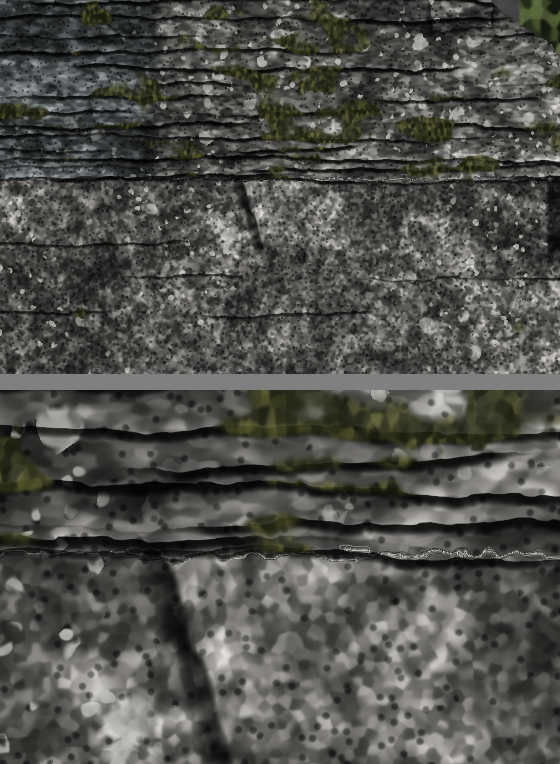
Top: the whole. Bottom: its middle third, enlarged.
Give the GLSL for this texture, as a Shadertoy shader.

```glsl
const vec3 STONE_TINT = vec3(1.01, 1.0, 0.975);
const vec3 SHADE_TINT = vec3(0.95, 1.0, 1.02);
const vec3 LICHEN = vec3(0.71, 0.72, 0.70);
const vec3 MOSS_DARK = vec3(0.10, 0.11, 0.05);
const vec3 MOSS_TIP = vec3(0.38, 0.39, 0.20);
const vec3 LEAF_DARK = vec3(0.08, 0.10, 0.06);
const vec3 LEAF_LIGHT = vec3(0.36, 0.42, 0.24);
const float STONE_TONE = 0.345;
const float GRAIN_CONTRAST = 1.0;
const float BED_BASE = 0.52;      // height where thin layers begin
const float BED_STRETCH = 0.55;   // horizontal stretch of layered stone
const int BED_CRACKS = 15;
const int ALL_CRACKS = 18;
const float CRACK_WIDTH = 0.011;
const float CRACK_DEPTH = 1.7;

vec3 hash3(vec2 c) {
    vec3 q = fract(c.xyx * vec3(0.1031, 0.1030, 0.0973));
    q += dot(q, q.yxz + 33.33);
    return fract((q.xxy + q.yzz) * q.zyx);
}

// x: nearest distance, y: blended cell value, z: nearest cell id
vec3 cells(vec2 p) {
    vec2 base = floor(p), f = p - base;
    float nearest = 9.0, id = 0.0, sum = 0.0, weight = 0.0;
    for (int j = -1; j <= 1; j++)
    for (int i = -1; i <= 1; i++) {
        vec2 o = vec2(i, j);
        vec3 h = hash3(base + o + 200.0);
        vec2 r = o + h.xy - f;
        float d2 = dot(r, r), w = exp(-6.0 * d2);
        sum += w * h.z;
        weight += w;
        if (d2 < nearest) { nearest = d2; id = h.z; }
    }
    return vec3(sqrt(nearest), sum / weight, id);
}

float grain(vec2 p) {
    float sum = 0.0, freq = 5.0, amp = 0.58;
    for (int i = 0; i < 5; i++) {
        sum += amp * (cells(p * freq + float(i) * 17.3).y - 0.5);
        freq *= 2.2;
        amp *= 1.13;
    }
    return sum;
}

float wave(float x, float seed) {
    return 0.5 * sin(4.1 * x + seed * 2.3) + 0.3 * sin(10.7 * x + seed * 5.1)
         + 0.2 * sin(27.0 * x + seed * 3.7) + 0.12 * sin(63.0 * x + seed);
}

// x: log shade, y: closeness to a crack
vec2 cracks(vec2 p, float rough, float px) {
    float shade = 0.0, near = 0.0;
    for (int i = 0; i < ALL_CRACKS; i++) {
        float n = float(i), t = n / float(BED_CRACKS - 1);
        bool layered = i < BED_CRACKS;
        float y = layered ? mix(BED_BASE, 1.0, pow(t, 1.4))
                          : 0.26 + 0.095 * (n - 16.0);
        y += 0.012 * wave(p.x, n * 1.7) + rough;
        float d = p.y - y;
        float open = smoothstep(0.25, 0.7, cells(vec2(p.x * 3.0, n * 7.3)).y);
        if (i == 0) open = max(open, 0.55);
        if (!layered) open *= 0.6;
        float w = CRACK_WIDTH * (0.25 + 0.75 * open);
        float gap = smoothstep(-w - px, -0.3 * w, d) * (1.0 - smoothstep(-px, px, d));
        float lip = step(0.0, d) * exp(-abs(d) / 0.012);
        float under = step(d, 0.0) * exp(-abs(d) / 0.018);
        shade += open * (0.28 * lip - 0.35 * under - CRACK_DEPTH * gap);
        near = max(near, open * exp(-abs(d) / 0.016));
    }
    return vec2(max(shade, -2.2), near);
}

float lichenSpots(vec2 p, float freq, float share) {
    vec3 c = cells(p * freq);
    float radius = 0.25 + 0.25 * fract(c.z * 37.0);
    return step(1.0 - share, c.z) * (1.0 - smoothstep(radius - 0.14, radius, c.x));
}

float box(vec2 p, vec2 halfSize) {
    vec2 d = abs(p) - halfSize;
    return length(max(d, 0.0)) + min(max(d.x, d.y), 0.0);
}

void mainImage(out vec4 fragColor, in vec2 fragCoord) {
    vec2 p = fragCoord / iResolution.y;
    float px = 1.0 / iResolution.y;
    vec3 coarse = cells(p * 24.0 + 31.0), fine = cells(p * 75.0 + 7.0);
    vec2 warp = 0.012 * vec2(coarse.y - 0.5, fine.y - 0.5);
    vec2 q = p + warp;
    float bedded = smoothstep(-0.004, 0.004, q.y - BED_BASE);

    // Weathered stone with pits
    float light = GRAIN_CONTRAST * grain(p * vec2(mix(1.0, BED_STRETCH, bedded), 1.0));
    light -= 0.7 * step(0.65, fine.z) * (1.0 - smoothstep(0.1, 0.35, fine.x));
    vec2 crack = cracks(p, 0.3 * (warp.x + warp.y), px);
    light += crack.x;

    // Shaded upper left and its vertical step
    float stepX = q.x - 0.41 - 0.012 * wave(p.y * 2.0, 3.0);
    float shaded = bedded * (1.0 - smoothstep(-0.02, 0.02, stepX));
    light -= 0.38 * shaded + 0.5 * bedded * exp(-abs(stepX) / 0.015);
    light -= 0.25 * smoothstep(0.5, 0.0, p.x) * (1.0 - bedded);

    // Raised block and broken right end
    float inBlock = smoothstep(0.31, 0.34, q.y) * (1.0 - bedded);
    float side = q.x - 0.65 - 0.3 * (BED_BASE - q.y);
    light -= 1.2 * inBlock * smoothstep(-0.035, -0.01, side) * (1.0 - smoothstep(-0.005, 0.003, side));
    light += 0.25 * inBlock * smoothstep(0.0, 0.006, side) * (1.0 - smoothstep(0.14, 0.25, side));
    light -= 1.1 * inBlock * smoothstep(1.455, 1.47, q.x);

    // Loose boulder with its shadow
    vec2 b = q - vec2(1.235, 0.965);
    float boulder = box(b - vec2(0.0, 0.12 * b.x), vec2(0.08, 0.042));
    float onBoulder = 1.0 - smoothstep(-px, px, boulder);
    light -= 1.2 * (1.0 - onBoulder) * exp(-max(boulder, 0.0) / 0.012);
    light += 0.2 * onBoulder;
    vec3 color = STONE_TONE * exp(light) * mix(STONE_TINT, SHADE_TINT, shaded);
    color = color / (1.0 + 0.25 * color * color);

    // Pale lichen in clusters
    float cluster = smoothstep(0.35, 0.65, cells(p * 4.0 + 53.0).y);
    float lichen = max(lichenSpots(q, 19.0, 0.16), lichenSpots(q, 48.0, 0.18)) * cluster;
    lichen *= (1.0 - 0.4 * shaded) * smoothstep(0.15, 0.5, fine.y) * exp(min(crack.x, 0.0));
    color = mix(color, LICHEN * (0.8 + 0.4 * fine.y), 0.8 * lichen);

    // Moss tufts along the cracks
    float tuft = cells(q * vec2(9.0, 16.0) + 11.0).y + 0.3 * crack.y + 0.1 * bedded;
    float moss = smoothstep(0.98, 1.12, tuft + 0.25 * (coarse.y - 0.5));
    float tips = cells(p * vec2(130.0, 85.0)).y;
    color = mix(color, mix(MOSS_DARK, MOSS_TIP, tips * tips), 0.85 * moss);

    // Blurred trees beyond the top right edge
    float sky = q.y - 0.86 - 0.7 * (1.5 - q.x);
    float beyond = smoothstep(-px, px, sky) * (1.0 - onBoulder);
    float leaf = smoothstep(0.2, 0.9, cells(p * 38.0).y);
    vec3 trees = mix(LEAF_DARK, LEAF_LIGHT, leaf);
    trees = mix(trees, vec3(0.27) * (0.7 + 0.6 * coarse.y), 1.0 - smoothstep(1.385, 1.395, p.x));
    color = mix(color, trees, beyond);

    fragColor = vec4(clamp(color, 0.0, 1.0), 1.0);
}
```
